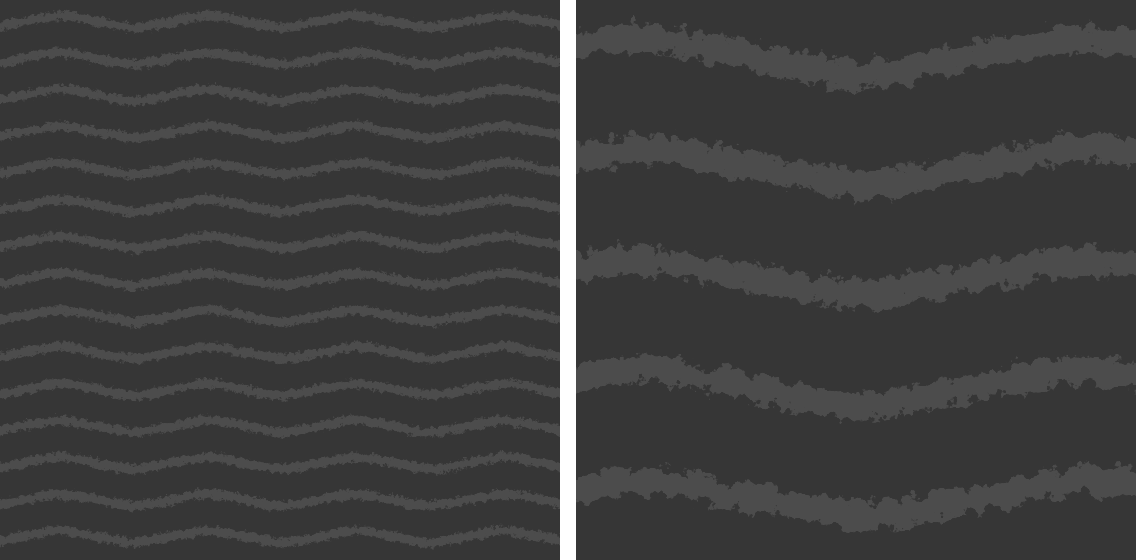
Left: the whole. Right: its middle third, enlarged.
Give the GLSL for this pattern, as a WebGL 1 fragment shader.

```glsl
precision highp float;

uniform vec2 u_resolution;

const float TAU = 6.2831853;
const vec3 GROUND = vec3(0.211);
const vec3 CHALK = vec3(0.298);

vec2 hash2(vec2 cell) {
  vec2 k = vec2(dot(cell, vec2(127.1, 311.7)), dot(cell, vec2(269.5, 183.3)));
  return fract(sin(k) * 43758.55);
}

// Distance to the nearest scattered point, roughly centred on zero
float cellNoise(vec2 p) {
  vec2 cell = floor(p);
  vec2 local = fract(p);
  float nearest = 4.0;
  for (int j = -1; j <= 1; j++) {
    for (int i = -1; i <= 1; i++) {
      vec2 side = vec2(float(i), float(j));
      vec2 toPoint = side + hash2(cell + side) - local;
      nearest = min(nearest, dot(toPoint, toPoint));
    }
  }
  return sqrt(nearest) - 0.5;
}

// Layered cells, each octave finer and weaker
float roughness(vec2 p, float scale) {
  float sum = 0.0;
  float weight = 1.0;
  for (int octave = 0; octave < 4; octave++) {
    sum += weight * cellNoise(p * scale + 17.3 * float(octave));
    scale *= 1.9;
    weight *= 0.62;
  }
  return sum;
}

// Wave between a sine and a triangle, with its crest at the given x
float softZigzag(float x, float period, float crest) {
  float s = 0.93 * cos(TAU * (x - crest) / period);
  return asin(s) / asin(0.93);
}

// Slow drift that differs from row to row
float wander(float x, float row) {
  return sin(x * 31.0 + row * 2.4) + 0.6 * sin(x * 73.0 - row * 4.1);
}

// Signed distance to the rows of wavy stripes
float stripes(vec2 p, float spacing, float firstRow, float halfWidth) {
  float y = p.y - firstRow - 0.0107 * softZigzag(p.x, 0.2647, 0.1068);
  float row = floor(y / spacing + 0.5);
  y -= row * spacing + 0.0006 * wander(p.x, row);
  y += 0.0082 * roughness(p, 85.0);
  return abs(y) - halfWidth;
}

void main() {
  vec2 p = gl_FragCoord.xy / u_resolution;
  float pixel = 1.0 / u_resolution.y;
  float d = stripes(p, 0.0657, 0.0404, 0.0079);
  float ink = 1.0 - smoothstep(-pixel, pixel, d);
  gl_FragColor = vec4(mix(GROUND, CHALK, ink), 1.0);
}
```
